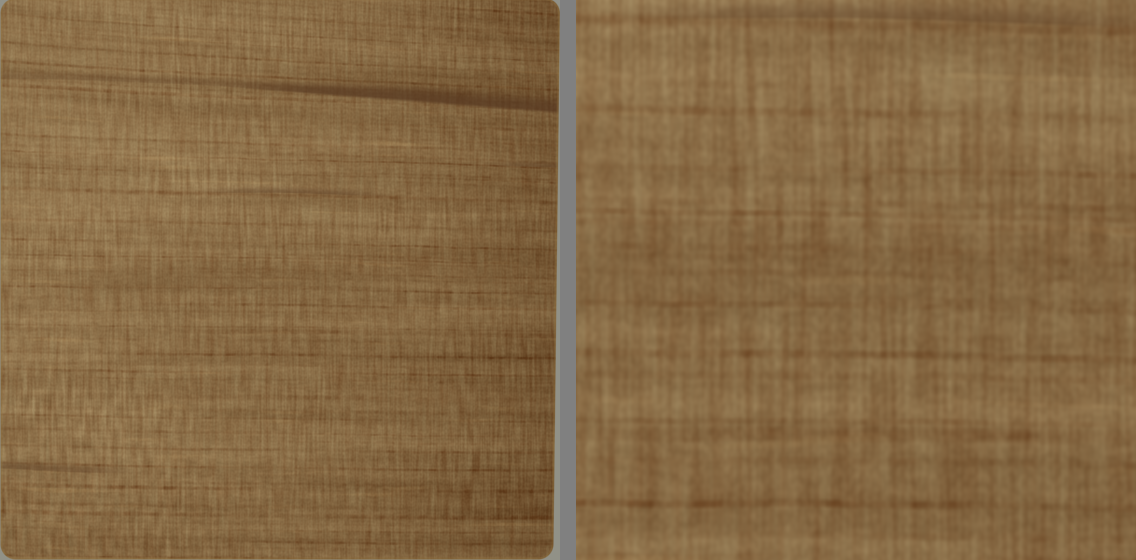
Left, the full canvas; right, a detail of the centre.
A three.js fragment shader for this texture:

```glsl
varying vec2 vUv;

float hash(vec2 p) {
  return fract(sin(dot(p, vec2(127.1, 311.7))) * 43758.55);
}

vec2 gradient(vec2 cell) {
  float angle = 6.2832 * hash(cell);
  return vec2(cos(angle), sin(angle));
}

float gradientNoise(vec2 p) {
  vec2 i = floor(p), f = fract(p);
  vec2 u = f * f * f * (f * (f * 6.0 - 15.0) + 10.0);
  vec2 e = vec2(1.0, 0.0);
  float low = mix(dot(gradient(i), f), dot(gradient(i + e), f - e), u.x);
  float high = mix(dot(gradient(i + e.yx), f - e.yx), dot(gradient(i + 1.0), f - 1.0), u.x);
  return mix(low, high, u.y);
}

// Thin broken lines along the grain, with dark ticks where fibres cross
float growthLines(float x, float grain, float count, float seed) {
  float s = grain * count + 0.9 * gradientNoise(vec2(seed + 0.5, grain * count * 0.35));
  float id = floor(s) + seed * 17.0;
  float dist = abs(fract(s) - 0.5) / count;
  float line = 1.0 - smoothstep(0.0003, 0.0042, dist);
  float fade = smoothstep(-0.6, 0.3, gradientNoise(vec2(x * 3.0, id + 0.37)));
  float ticks = smoothstep(0.0, 0.4, gradientNoise(vec2(x * 75.0, id + 0.61)));
  return line * (0.45 + 0.55 * hash(vec2(id, seed))) * fade * (0.55 + 0.7 * ticks);
}

// Dark streak with a crisp lower edge and a soft upper one
float streak(float offset, float width) {
  return smoothstep(-width, -0.5 * width, offset) * (1.0 - smoothstep(-0.3 * width, 1.5 * width, offset));
}

float span(float x, float start, float end) {
  return smoothstep(start - 0.06, start + 0.06, x) * (1.0 - smoothstep(end - 0.06, end + 0.06, x));
}

float roundedBox(vec2 p, vec2 halfSize, float radius) {
  vec2 q = abs(p) - halfSize + radius;
  return length(max(q, 0.0)) + min(max(q.x, q.y), 0.0) - radius;
}

void main() {
  vec2 p = vUv;
  float grain = p.y + p.x * (0.012 + 0.08 * p.y * p.y * p.y * p.y)
    + 0.005 * gradientNoise(p * vec2(2.3, 3.0))
    + 0.0015 * gradientNoise(p * vec2(14.0, 9.0) + 5.0);

  // Uneven light, then soft bands along the grain
  float tone = 0.83 - 0.34 * p.x + 0.08 * p.y;
  tone -= 0.2 * smoothstep(0.3, 0.75, length(p - vec2(0.42, 0.55)));
  tone += 0.17 * gradientNoise(vec2(p.x * 1.2, grain * 12.0));
  tone += 0.2 * gradientNoise(vec2(p.x * 1.8 + 9.0, grain * 36.0));
  tone += 0.12 * gradientNoise(vec2(p.x * 4.0 + 4.0, grain * 85.0));

  // Fine straight upright fibres in short lengths
  float fibreX = p.x + 0.001 * gradientNoise(p * vec2(8.0, 10.0));
  float fibre = 0.6 * gradientNoise(vec2(fibreX * 240.0, p.y * 14.0))
    + 0.42 * gradientNoise(vec2(fibreX * 125.0, p.y * 20.0 + 4.0))
    + 0.22 * gradientNoise(vec2(fibreX * 60.0, p.y * 22.0 + 8.0));
  float patchiness = 0.85 + 0.5 * gradientNoise(p * vec2(4.0, 9.0) + 7.0);
  tone += 0.46 * fibre * patchiness;

  // Small dashes and speckle that break up the weave
  tone += 0.12 * gradientNoise(vec2(p.x * 60.0, grain * 170.0));
  tone += 0.13 * gradientNoise(p * vec2(260.0, 210.0));

  // Short pale flecks, strongest at the lower left
  float corner = 1.0 - smoothstep(0.1, 0.65, length(p * vec2(0.8, 1.0)));
  tone += (0.06 + 0.22 * corner) * gradientNoise(vec2(fibreX * 75.0, p.y * 32.0 + 3.0));

  float lines = growthLines(p.x, grain, 28.0, 1.0) + 0.45 * growthLines(p.x, grain, 60.0, 2.0);
  tone -= 0.3 * lines;

  vec3 wood = mix(vec3(0.37, 0.25, 0.125), vec3(0.61, 0.50, 0.34), clamp(tone, -0.1, 1.15));
  wood += vec3(0.012, -0.007, -0.01) * (lines - 1.5 * fibre);

  // One bold streak near the top and a few weaker ones
  float bend = 0.006 * gradientNoise(vec2(p.x * 5.0, 0.5));
  float boldY = 0.866 - 0.025 * p.x - 0.032 * p.x * p.x + 0.5 * bend;
  float bold = streak(p.y - boldY, mix(0.008, 0.016, smoothstep(0.35, 0.8, p.x)));
  bold *= 0.22 + 0.45 * smoothstep(0.38, 0.6, p.x);
  float weak = streak(p.y - 0.672 + 0.025 * p.x + bend, 0.006) * span(p.x, 0.4, 0.65);
  weak += streak(p.y - 0.735 + 0.03 * p.x, 0.006) * span(p.x, 0.9, 1.2);
  weak += streak(p.y - 0.168 + 0.02 * p.x + bend, 0.008) * span(p.x, -0.2, 0.2);
  wood = mix(wood, vec3(0.33, 0.21, 0.12), clamp(bold + 0.35 * weak, 0.0, 0.85));

  // Pale glints lying along the grain
  float glint = smoothstep(0.32, 0.6, gradientNoise(vec2(p.x * 5.0 + 2.0, grain * 75.0)));
  wood += 0.04 * glint * vec3(1.0, 0.9, 0.6);

  // Rounded board, slightly narrower at the foot, on a grey ground
  float rightEdge = mix(0.988, 1.0, p.y);
  vec2 middle = vec2(0.5 * (rightEdge + 0.001), 0.502);
  float edge = roundedBox(p - middle, vec2(0.5 * (rightEdge - 0.001), 0.501), 0.027);
  float rim = smoothstep(-0.005, -0.002, edge);
  wood = mix(wood, vec3(0.56, 0.44, 0.24), 0.4 * rim);
  vec3 ground = vec3(0.57, 0.57, 0.53);
  gl_FragColor = vec4(mix(wood, ground, smoothstep(-0.0015, 0.0015, edge)), 1.0);
}
```
